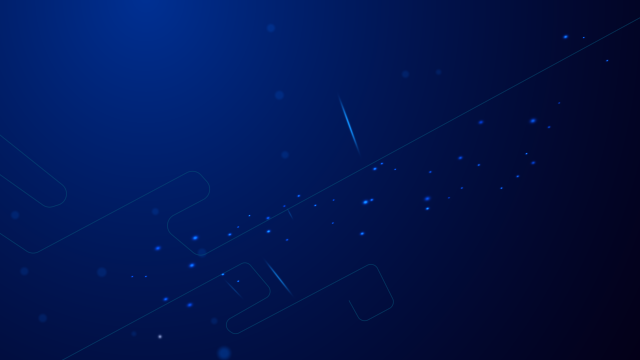
Reproduce this background procedurally as a Shadertoy shader.

```glsl
// Deep blue backdrop with thin rounded circuit lines, drifting sparks, soft discs and light streaks.

// Layout units: the canvas is 432 units high, y runs downward.
const float CANVAS_HEIGHT = 432.0;
const vec2 GLOW_CENTER = vec2(175.0, -4.0);
const vec2 GLOW_SQUASH = vec2(1.05, 0.92);
const float GLOW_REACH = 735.0;
const vec3 GLOW_COLOR = vec3(0.0, 0.189, 0.578);
const vec3 GLOW_SLOPE = vec3(0.0, -0.28, -0.65);
const vec3 GLOW_CURVE = vec3(0.012, 0.092, 0.168);

const vec3 LINE_COLOR = vec3(0.02, 0.34, 0.48);
const float LINE_OPACITY = 0.42;
const float LINE_HALF_WIDTH = 0.15;
const float WIDE_BEND = 14.0;
const float TIGHT_BEND = 9.0;
const int FIRST_TIGHT = 13;

const int SPARK_COUNT = 44;
const vec2 BAND_START = vec2(160.0, 345.0);
const vec2 BAND_END = vec2(718.0, 140.0);
const float BAND_SPREAD = 88.0;
const float BAND_LIFT = 110.0;
const vec3 SPARK_HALO = vec3(0.0, 0.16, 0.55);
const vec3 SPARK_CORE = vec3(0.08, 0.42, 0.42);

const float DISC_CELL = 72.0;
const vec3 DISC_COLOR = vec3(0.0, 0.05, 0.095);
const vec3 STREAK_COLOR = vec3(0.06, 0.45, 0.62);

// One continuous route; its connecting bends lie outside the canvas.
const int ROUTE_SIZE = 21;
const vec2 ROUTE[ROUTE_SIZE] = vec2[ROUTE_SIZE](
    vec2(-60, 114), vec2(95, 238), vec2(57, 250), vec2(-60, 167),
    vec2(-60, 240), vec2(39, 306), vec2(234, 202), vec2(260, 231),
    vec2(190, 268), vec2(239, 309), vec2(820, -7), vec2(840, 480),
    vec2(-14, 480), vec2(296, 313), vec2(329, 352), vec2(264, 389),
    vec2(282, 402), vec2(449, 314), vec2(475, 366), vec2(434, 388),
    vec2(419, 361));

vec2 hash2(vec2 p) {
    return fract(sin(vec2(dot(p, vec2(127.1, 311.7)), dot(p, vec2(269.5, 183.3)))) * 43758.5);
}

float segmentDistance(vec2 p, vec2 a, vec2 b) {
    vec2 ab = b - a;
    return length(p - a - ab * clamp(dot(p - a, ab) / dot(ab, ab), 0.0, 1.0));
}

// Distance to the route, each corner replaced by a tangent arc.
float routeDistance(vec2 p) {
    float dist = 1e4;
    vec2 start = ROUTE[0];
    for (int i = 1; i < ROUTE_SIZE - 1; i++) {
        vec2 corner = ROUTE[i];
        vec2 back = normalize(ROUTE[i - 1] - corner);
        vec2 ahead = normalize(ROUTE[i + 1] - corner);
        float radius = i < FIRST_TIGHT ? WIDE_BEND : TIGHT_BEND;
        float cosTurn = dot(back, ahead);
        float sinHalf = sqrt(0.5 * (1.0 - cosTurn));
        float trim = radius * sqrt((1.0 + cosTurn) / (1.0 - cosTurn));
        vec2 inward = normalize(back + ahead);
        vec2 q = p - corner - inward * radius / sinHalf;
        dist = min(dist, segmentDistance(p, start, corner + back * trim));
        if (dot(q, -inward) > sinHalf * length(q)) dist = min(dist, abs(length(q) - radius));
        start = corner + ahead * trim;
    }
    return min(dist, segmentDistance(p, start, ROUTE[ROUTE_SIZE - 1]));
}

// Tilted glows scattered along a diagonal band that lifts at its far end.
vec3 sparks(vec2 p) {
    vec2 along = normalize(BAND_END - BAND_START);
    vec2 across = vec2(-along.y, along.x);
    vec3 light = vec3(0.0);
    for (int i = 0; i < SPARK_COUNT; i++) {
        float n = float(i);
        vec2 rnd = hash2(vec2(n, 7.0));
        float t = (n + rnd.x) / float(SPARK_COUNT);
        vec2 center = mix(BAND_START, BAND_END, t);
        center += across * BAND_SPREAD * (hash2(vec2(n, 19.0)).x - 0.5);
        center.y -= BAND_LIFT * smoothstep(0.86, 1.0, t);
        vec2 q = vec2(dot(p - center, along), dot(p - center, across) * 1.4);
        float size = mix(1.2, 3.6, rnd.y * rnd.y);
        float r2 = dot(q, q) / (size * size);
        light += SPARK_HALO * exp(-r2) + SPARK_CORE * rnd.x * exp(-2.5 * r2);
    }
    return light;
}

// Cellular scatter of faint discs, densest at the lower left.
float discs(vec2 p, float pixel) {
    vec2 cell = floor(p / DISC_CELL);
    vec2 center = (cell + 0.2 + 0.6 * hash2(cell)) * DISC_CELL;
    vec2 rnd = hash2(cell + 31.0);
    float density = center.x < 290.0 && center.y > 230.0 ? 0.75 : 0.06;
    float radius = mix(2.5, 6.0, rnd.y);
    float edge = 1.0 + pixel;
    return step(rnd.x, density) * (1.0 - smoothstep(radius - edge, radius + edge, length(p - center)));
}

// Needle of light, brightest in the middle and fading to both tips.
float streak(vec2 p, vec2 a, vec2 b, float width) {
    vec2 axis = 0.5 * (b - a), q = p - 0.5 * (a + b);
    float s = dot(q, axis) / dot(axis, axis);
    float d = dot(q, normalize(vec2(-axis.y, axis.x))) / width;
    float fade = max(1.0 - s * s, 0.0);
    return fade * fade * fade * exp(-d * d);
}

void mainImage(out vec4 fragColor, in vec2 fragCoord) {
    float pixel = CANVAS_HEIGHT / iResolution.y;
    vec2 p = vec2(fragCoord.x, iResolution.y - fragCoord.y) * pixel;

    // Backdrop glow
    float t = min(length((p - GLOW_CENTER) * GLOW_SQUASH) / GLOW_REACH, 1.2);
    vec3 color = GLOW_COLOR + t * (GLOW_SLOPE + t * GLOW_CURVE);

    // Discs, with one larger blur and one pale point near the lower edge
    color += DISC_COLOR * discs(p, pixel);
    color += DISC_COLOR * 2.2 * (1.0 - smoothstep(3.0, 11.0, distance(p, vec2(269, 424))));
    color += 0.5 * exp(-0.25 * dot(p - vec2(192, 404), p - vec2(192, 404)));

    // Circuit lines
    float line = 1.0 - smoothstep(0.0, LINE_HALF_WIDTH + 0.9 * pixel, routeDistance(p));
    color = mix(color, LINE_COLOR, LINE_OPACITY * line);

    // Streaks and sparks
    float needles = streak(p, vec2(403, 106), vec2(435, 194), 1.2)
        + 0.7 * streak(p, vec2(313, 306), vec2(356, 361), 1.1)
        + 0.25 * streak(p, vec2(266, 332), vec2(295, 362), 0.9)
        + 0.25 * streak(p, vec2(343, 247), vec2(353, 266), 0.9);
    color += STREAK_COLOR * needles + sparks(p);

    fragColor = vec4(clamp(color, 0.0, 1.0), 1.0);
}
```
